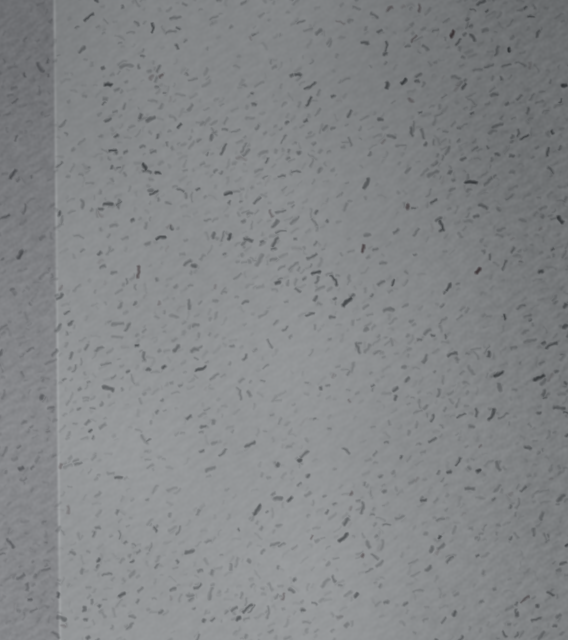
Give the GLSL for this texture, as a WebGL 2 fragment shader.

```glsl
#version 300 es
precision highp float;
// Grey speckled panel meeting a darker side strip at a thin bright seam.
// Soft shading carries layers of jittered, slanted flecks placed on hashed
// cell grids, with gradient noise for clustering, ragged edges and grain.

uniform vec2 u_resolution;
out vec4 outColor;

const float PANEL_TONE = 0.594;
const float TOP_FALLOFF = 0.070;
const float RIGHT_FALLOFF = 0.105;
const vec3 PANEL_TINT = vec3(-0.008, 0.002, 0.009);
const vec3 STRIP_TINT = vec3(-0.006, 0.000, 0.012);
const float SEAM_BOTTOM = 0.106;   // seam position, share of the width
const float SEAM_TOP = 0.096;
const float SEAM_WIDTH = 0.0024;
const float SEAM_LIGHT = 0.050;
const float STRIP_SHADE = 0.060;
const float FLECK_ANGLE = 0.62;    // mean slant in radians
const float ANGLE_SPREAD = 1.1;
const float FLECK_BEND = 0.22;
const float FLECK_BLUR = 0.0026;
const float GRAIN = 0.024;
const float MOTTLE = 0.012;

vec2 hash2(vec2 p) {
  vec3 q = fract(p.xyx * vec3(0.1031, 0.1030, 0.0973));
  q += dot(q, q.yzx + 33.33);
  return fract((q.xx + q.yz) * q.zy);
}

float gradientDot(vec2 cell, vec2 offset) {
  float a = 6.28318 * hash2(cell + 71.0).x;
  return dot(vec2(cos(a), sin(a)), offset);
}

float gradientNoise(vec2 p) {
  vec2 i = floor(p), f = p - i;
  vec2 u = f * f * f * (f * (f * 6.0 - 15.0) + 10.0);
  float low = mix(gradientDot(i, f), gradientDot(i + vec2(1, 0), f - vec2(1, 0)), u.x);
  float high = mix(gradientDot(i + vec2(0, 1), f - vec2(0, 1)),
                   gradientDot(i + vec2(1, 1), f - vec2(1, 1)), u.x);
  return 1.4 * mix(low, high, u.y);
}

vec2 rotate(vec2 p, float a) {
  float c = cos(a), s = sin(a);
  return vec2(c * p.x + s * p.y, c * p.y - s * p.x);
}

// Distance to a slightly bent capsule lying along x
float fleckDistance(vec2 p, float halfLength, float radius, float bend) {
  float t = clamp(p.x, -halfLength, halfLength);
  p -= vec2(t, bend * (t * t / halfLength - 0.4 * halfLength));
  return length(p) - radius;
}

// Darkening (x) and warm tint (y) from one layer of scattered flecks
vec2 fleckLayer(vec2 p, float cellSize, float density, float size, float depth, float seed) {
  vec2 home = floor(p / cellSize);
  vec2 result = vec2(0.0);
  for (int y = -1; y <= 1; y++) {
    for (int x = -1; x <= 1; x++) {
      vec2 cell = home + vec2(x, y);
      vec2 key = cell + seed;
      vec2 jitter = hash2(key), pick = hash2(key + 19.7);
      vec2 shape = hash2(key + 43.1), turn = hash2(key + 87.3);
      vec2 center = (cell + jitter) * cellSize;
      float cluster = gradientNoise(center * 6.0 + 4.0);
      if (pick.x > density * (1.0 + 0.9 * cluster)) continue;
      float angle = FLECK_ANGLE + ANGLE_SPREAD * (turn.x + turn.y - 1.0);
      angle += step(0.84, shape.y) * 1.5;
      float halfLength = size * mix(0.0012, 0.0075, shape.x * shape.x);
      float radius = size * mix(0.0014, 0.0026, jitter.x);
      float bend = FLECK_BEND * (2.0 * turn.y - 1.0);
      float d = fleckDistance(rotate(p - center, angle), halfLength, radius, bend);
      float strength = depth * mix(0.35, 1.0, pick.y * pick.y);
      float cover = strength * (1.0 - smoothstep(-FLECK_BLUR, FLECK_BLUR, d));
      float warm = step(0.88, turn.x * 0.5 + jitter.y * 0.5);
      result = max(result, vec2(cover, cover * warm));
    }
  }
  return result;
}

void main() {
  vec2 uv = gl_FragCoord.xy / u_resolution;
  vec2 p = gl_FragCoord.xy / u_resolution.y;
  float aspect = u_resolution.x / u_resolution.y;

  // Broad shading of the panel
  float tone = PANEL_TONE - TOP_FALLOFF * smoothstep(0.25, 1.05, uv.y);
  tone -= RIGHT_FALLOFF * smoothstep(0.5, 1.1, uv.x + 0.08 * uv.y);
  tone -= 0.025 * smoothstep(0.4, 0.0, uv.x) * smoothstep(0.4, 1.0, uv.y);
  tone += MOTTLE * gradientNoise(p * 5.0);

  // Side strip and seam
  float seam = (uv.x - mix(SEAM_BOTTOM, SEAM_TOP, uv.y)) * aspect;
  float strip = 1.0 - smoothstep(-0.005, 0.001, seam);
  float wear = 0.75 + 0.5 * gradientNoise(vec2(3.0, p.y * 14.0));
  tone -= STRIP_SHADE * strip;
  tone += SEAM_LIGHT * wear * exp(-seam * seam / (SEAM_WIDTH * SEAM_WIDTH));

  // Slanted soft grain, stronger towards the sides
  vec2 along = rotate(p, FLECK_ANGLE);
  float sides = 0.6 + 0.6 * max(strip, smoothstep(0.6, 1.0, uv.x));
  tone += GRAIN * sides * gradientNoise(along * vec2(50.0, 120.0));
  tone += 0.5 * GRAIN * sides * gradientNoise(p * 170.0);

  // Bold, medium and faint flecks over ragged coordinates
  vec2 ragged = p + 0.0013 * vec2(gradientNoise(p * 150.0), gradientNoise(p * 150.0 + 37.0));
  vec2 flecks = fleckLayer(ragged, 0.034, 0.34, 1.15, 0.27, 11.0);
  flecks = max(flecks, fleckLayer(ragged, 0.023, 0.42, 0.98, 0.18, 137.0));
  flecks = max(flecks, fleckLayer(ragged, 0.018, 0.58, 0.92, 0.080, 291.0));
  flecks *= 1.0 - 0.35 * strip;

  vec3 color = tone + mix(PANEL_TINT, STRIP_TINT, strip);
  color -= flecks.x * vec3(1.0, 0.99, 0.98);
  color.r += 0.15 * flecks.y;
  outColor = vec4(clamp(color, 0.0, 1.0), 1.0);
}
```
